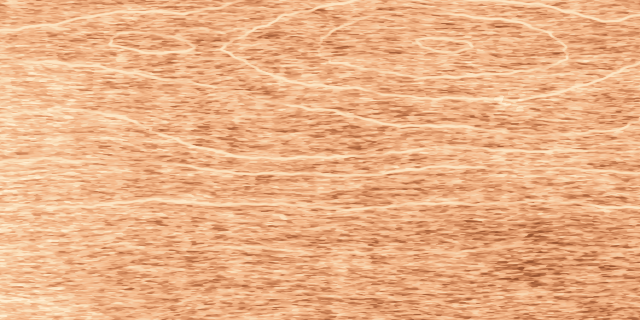
Give the GLSL for this texture, as a WebGL 1 fragment shader.

```glsl
precision highp float;
// Pale orange veneer: short horizontal fibres under thin, ragged growth rings.
// Fibres are stretched cellular noise; rings are contours of a height field
// made of one long ridge and a few bumps. A tone value picks the colour.
uniform vec2 u_resolution;

vec2 hash2(vec2 c) {
  vec2 s = vec2(dot(c, vec2(127.1, 311.7)), dot(c, vec2(269.5, 183.3)));
  return fract(sin(s) * 43758.5453);
}

// Smooth cellular noise: nearby scattered points blend their random values.
// Centred on zero, with a spread of about one.
float fibre(vec2 q) {
  vec2 cell = floor(q);
  float total = 0.0, weight = 0.0;
  for (int j = -1; j <= 1; j++) {
    for (int i = -1; i <= 1; i++) {
      vec2 id = cell + vec2(float(i), float(j));
      vec2 r = hash2(id);
      vec2 d = id + r - q;
      float w = exp(-7.0 * dot(d, d));
      total += w * hash2(id + 57.3).x;
      weight += w;
    }
  }
  return (total / weight - 0.5) * 4.5;
}

float bump(vec2 p, vec2 centre, vec2 size) {
  vec2 d = (p - centre) / size;
  return exp(-dot(d, d));
}

// Height field whose half-integer levels are the growth rings
float growth(vec2 p) {
  // slow waver, then ragged shifts along the fibres
  p.y += 0.009 * sin(p.x * 6.0 + p.y * 4.0) + 0.005 * sin(p.x * 15.0 - p.y * 9.0 + 1.0)
       + 0.0018 * sin(p.x * 47.0 + p.y * 20.0) + 0.001 * sin(p.x * 110.0 + 2.0);
  p.x += 0.014 * sin(p.y * 31.0 + p.x * 3.0) + 0.006 * sin(p.y * 150.0 + 4.0 * sin(p.x * 9.0))
       + 0.003 * sin(p.y * 340.0 + p.x * 21.0);
  float dy = p.y - 0.857;
  float h = -7.0 * sqrt(dy * dy + 0.004);
  h += 3.0 * bump(p, vec2(1.38, 0.857), vec2(0.6, 0.2));
  h += 1.1 * bump(p, vec2(0.86, 0.55), vec2(0.42, 0.075));
  h += 1.2 * bump(p, vec2(1.75, 0.6), vec2(0.5, 0.1));
  h += 0.9 * bump(p, vec2(0.42, 0.87), vec2(0.2, 0.07));
  h += 1.0 * bump(p, vec2(2.02, 0.9), vec2(0.08, 0.06));
  return h;
}

// Dark to pale wood
vec3 woodColour(float t) {
  vec3 c = mix(vec3(0.60, 0.33, 0.19), vec3(0.76, 0.47, 0.30), clamp((t + 2.9) / 1.0, 0.0, 1.0));
  c = mix(c, vec3(0.87, 0.59, 0.41), clamp((t + 1.9) / 0.8, 0.0, 1.0));
  c = mix(c, vec3(0.92, 0.67, 0.49), clamp((t + 1.1) / 0.65, 0.0, 1.0));
  c = mix(c, vec3(0.96, 0.73, 0.55), clamp((t + 0.45) / 0.6, 0.0, 1.0));
  c = mix(c, vec3(0.96, 0.78, 0.62), clamp((t - 0.15) / 0.7, 0.0, 1.0));
  c = mix(c, vec3(0.98, 0.86, 0.71), clamp((t - 0.85) / 0.85, 0.0, 1.0));
  return mix(c, vec3(1.0, 0.93, 0.82), clamp((t - 1.7) / 1.0, 0.0, 1.0));
}

void main() {
  vec2 p = gl_FragCoord.xy / u_resolution.y;

  // Fibres, bent slightly by a slow waver
  vec2 q = p + vec2(0.0, 0.006 * sin(p.x * 5.0 + p.y * 7.0) + 0.002 * sin(p.x * 19.0 - p.y * 13.0));
  float broad = fibre(q * vec2(4.0, 42.0));
  float tone = 0.52 * fibre(q * vec2(22.0, 165.0)) + 0.52 * fibre(q * vec2(55.0, 235.0) + 31.0)
             + 0.2 * broad - 0.22;

  // Light from the left edge, deeper colour at the lower right
  tone += 1.0 * exp(-9.0 * p.x * p.x) * (1.0 - 0.7 * smoothstep(0.6, 0.9, p.y));
  tone -= 0.5 * smoothstep(0.2, 1.5, p.x) * (1.0 - smoothstep(0.1, 0.5, p.y));
  tone += 0.1 * sin(p.y * 19.0 + sin(p.x * 3.0)) + 0.08 * sin(p.x * 4.0 + p.y * 8.0 + 2.0);

  // Rings: distance to the contour, with a soft pale fringe
  float h = growth(p);
  vec2 slope = vec2(growth(p + vec2(0.002, 0.0)) - h, growth(p + vec2(0.0, 0.002)) - h) / 0.002;
  float d = abs(fract(h) - 0.5) / (length(slope) + 0.5);
  float strength = clamp(0.85 + 0.2 * broad + 0.15 * sin(p.x * 7.0 + h * 2.0), 0.25, 1.0)
                 * mix(0.35, 1.0, smoothstep(0.1, 0.35, p.y));
  tone += 0.08 * sin(6.2832 * h) + 0.4 * strength * exp(-d / 0.009);
  tone = mix(tone, 2.3, 0.9 * strength * (1.0 - smoothstep(0.001, 0.006, d)));

  // Pale mottled knot and a small dark one
  float mottle = smoothstep(-0.3, 0.9, fibre(p * vec2(42.0, 60.0)));
  tone += 2.0 * mottle * bump(p, vec2(1.6, 0.685), vec2(0.055, 0.03));
  tone -= 3.5 * bump(p, vec2(1.63, 0.16), vec2(0.009, 0.007));
  tone -= 0.3 * bump(p, vec2(1.68, 0.13), vec2(0.14, 0.09));

  gl_FragColor = vec4(woodColour(tone), 1.0);
}
```
